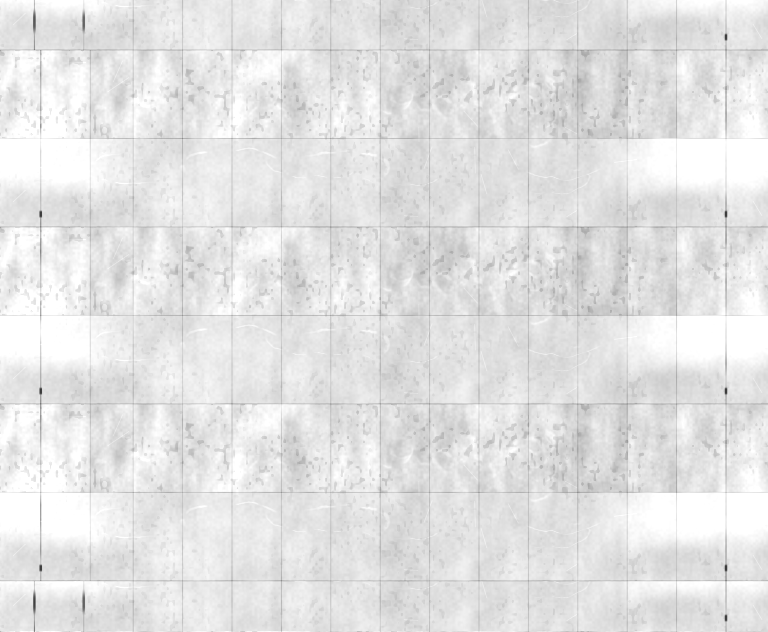
Reproduce this texture procedurally as a Shadertoy shader.

```glsl
// Pale worn concrete wall: panels in a grid, with stains, scuffs, scratches and dark joint marks.

const float ASPECT = 1.2133;            // width / height of the wall
const float COLUMNS = 15.546;           // panels across
const float COLUMN_START = 0.304;
const float ROW_PITCH = 0.14;           // panel height
const float ROW_START = 0.565;
const float FULL_ROWS = 6.0;
const float LEFT_SHIFT = 0.13;          // offset of the two leftmost joints
const float JOINT_WIDTH = 0.0018;
const float MARK_WIDTH = 0.0042;
const float JOINT_DEPTH = 0.13;
const float GRAIN = 0.055;
const float STREAKS = 0.24;
const float BLOTCHES = 0.20;
const float SMOOTH_TONE = 0.885;        // middle of the plain rows
const int SCUFFS = 30;
const int SCRATCHES = 16;
const vec3 TINT = vec3(1.0);
const float PANEL_TONE[16] = float[16](
    0.94, 0.93, 0.88, 0.90, 0.94, 0.92, 0.91, 0.90,
    0.84, 0.86, 0.87, 0.87, 0.86, 0.89, 0.94, 0.93);

float hash(vec2 p) {
    vec3 a = fract(vec3(p.xyx) * 0.1031);
    a += dot(a, a.yzx + 33.33);
    return fract((a.x + a.y) * a.z);
}

float noise(vec2 p) {
    vec2 i = floor(p), f = fract(p);
    f = f * f * (3.0 - 2.0 * f);
    return mix(mix(hash(i), hash(i + vec2(1, 0)), f.x),
               mix(hash(i + vec2(0, 1)), hash(i + vec2(1, 1)), f.x), f.y);
}

float fbm(vec2 p) {
    float sum = 0.0, weight = 0.5;
    for (int i = 0; i < 5; i++) {
        sum += weight * noise(p);
        p = mat2(1.6, 1.2, -1.2, 1.6) * p + 17.3;
        weight *= 0.5;
    }
    return sum / 0.96875;
}

float band(float x, float lo, float hi, float soft) {
    return smoothstep(lo - soft, lo + soft, x) * (1.0 - smoothstep(hi - soft, hi + soft, x));
}

float stroke(float dist, float width, float px) {
    return 1.0 - smoothstep(0.5 * width - 0.5 * px, 0.5 * width + 0.5 * px, dist);
}

// Broken pale arcs: round in the rough row, long and flat in the plain one
float scuffs(vec2 q, float px) {
    float sum = 0.0;
    vec2 warped = q + 0.012 * (vec2(fbm(q * 30.0), fbm(q * 30.0 + 50.0)) - 0.5);
    for (int i = 0; i < SCUFFS; i++) {
        float id = float(i) + 1.0;
        vec4 h = vec4(hash(vec2(id, 3.1)), hash(vec2(id, 7.7)),
                      hash(vec2(id, 13.3)), hash(vec2(id, 21.9)));
        bool flatArc = i % 4 == 0;
        float left = i % 2 == 0 ? 0.05 : 0.60;
        vec2 center = vec2(mix(left, i % 2 == 0 ? 1.15 : 0.93, h.x),
                           ROW_PITCH * (flatArc ? mix(1.1, 1.5, h.y) : mix(0.4, 0.9, h.y)));
        float radius = flatArc ? mix(0.04, 0.08, h.z) : mix(0.010, 0.032, h.z);
        vec2 d = (warped - center) * vec2(1.0, flatArc ? 2.8 : 1.0);
        vec2 facing = vec2(cos(h.w * 6.2832), sin(h.w * 6.2832));
        float part = smoothstep(-0.3, 0.5, dot(d, facing) / max(length(d), 0.001));
        float width = mix(0.002, 0.008, h.w);
        sum += part * stroke(abs(length(d) - radius), width, px + 0.003);
    }
    return min(sum, 1.5) * smoothstep(0.25, 0.65, noise(q * 90.0));
}

float scratches(vec2 q, float px) {
    float sum = 0.0;
    for (int i = 0; i < SCRATCHES; i++) {
        float id = float(i) + 60.0, angle = 6.2832 * hash(vec2(id, 1.7));
        vec2 start = vec2(ASPECT * hash(vec2(id, 5.3)), 2.0 * ROW_PITCH * hash(vec2(id, 9.1)));
        vec2 along = mix(0.015, 0.055, hash(vec2(id, 4.4))) * vec2(cos(angle), sin(angle));
        vec2 d = q - start;
        float t = clamp(dot(d, along) / dot(along, along), 0.0, 1.0);
        sum += stroke(length(d - along * t), 0.0014, px);
    }
    return min(sum, 1.0);
}

void mainImage(out vec4 fragColor, in vec2 fragCoord) {
    vec2 uv = fragCoord / iResolution.xy;
    vec2 p = uv * vec2(ASPECT, 1.0);
    float px = 1.0 / iResolution.y;

    // Panel grid, counted rightward and downward
    vec2 grid = vec2(uv.x * COLUMNS + COLUMN_START, (1.0 - uv.y) / ROW_PITCH - ROW_START);
    bool endStrip = grid.y < 0.0 || grid.y > FULL_ROWS;
    if (!endStrip && grid.x < 2.5) grid.x -= LEFT_SHIFT;
    float joint = round(grid.x);
    vec2 toJoint = abs(grid - round(grid)) * vec2(ASPECT / COLUMNS, ROW_PITCH);

    // Weathering repeats every two rows; the bottom strip continues a plain row
    float rowPos = grid.y > FULL_ROWS ? grid.y - FULL_ROWS - ROW_START : grid.y;
    float phase = mod(rowPos, 2.0), t = fract(phase);
    float plain = step(1.0, phase);
    vec2 q = vec2(p.x, phase * ROW_PITCH);

    // Panel tones and the bleached ends of the plain rows
    float cloud = fbm(q * vec2(14.0, 18.0) + 4.0) - 0.5;
    float panel = PANEL_TONE[clamp(int(floor(grid.x)), 0, 15)];
    float x = uv.x + 0.12 * cloud;
    float side = 1.0 - smoothstep(0.06, 0.21, x) + smoothstep(0.72, 0.90, x);
    float bleach = side * (1.0 - smoothstep(0.35, 0.72, t + 0.3 * cloud));
    float stain = side * band(t, 0.62, 0.98, 0.14) * band(uv.x, 0.04, 0.95, 0.03);
    float plainTone = mix(SMOOTH_TONE, panel, 0.3) + 0.13 * bleach - 0.045 * stain;
    float tone = mix(panel, plainTone, plain);

    // Streaks, blotches, grain and pits
    float rough = mix(1.0, 0.5 * (1.0 - 0.6 * min(bleach, 1.0)), plain);
    tone += rough * STREAKS * (fbm(q * vec2(48.0, 13.0)) - 0.5);
    tone += rough * BLOTCHES * (fbm(q * 26.0 + 9.0) - 0.5);
    tone += 0.05 * (fbm(p * 7.0 + 31.0) - 0.5);
    tone += GRAIN * (0.4 + 0.6 * rough) * (noise(q * 240.0) - 0.5);
    tone -= 0.11 * rough * smoothstep(0.66, 0.85, noise(q * vec2(200.0, 150.0) + 70.0))
          * smoothstep(0.45, 0.62, fbm(q * 16.0 + 40.0));
    tone += 0.065 * scuffs(q, px) + 0.05 * scratches(q, px);

    // Joints, with two darker columns and short black gaps
    float wear = mix(0.5, 1.2, noise(p * 45.0));
    bool darkColumn = joint == 1.0 || joint == 15.0;
    float depth = JOINT_DEPTH * (darkColumn ? 1.0 + 2.5 * noise(vec2(joint, p.y * 40.0)) : 1.0);
    tone -= wear * depth * stroke(toJoint.x, JOINT_WIDTH, px);
    tone -= wear * JOINT_DEPTH * 1.25 * stroke(toJoint.y, JOINT_WIDTH, px);
    float gap = darkColumn ? plain * band(t, 0.82, 0.89, 0.015) : 0.0;
    if (endStrip && joint > 0.5 && joint < 2.5) gap = 0.75 * band(t, 0.58, 0.78, 0.06);
    tone = mix(tone, 0.15, 0.85 * gap * stroke(toJoint.x, MARK_WIDTH, px));

    fragColor = vec4(TINT * clamp(tone, 0.0, 1.0), 1.0);
}
```
